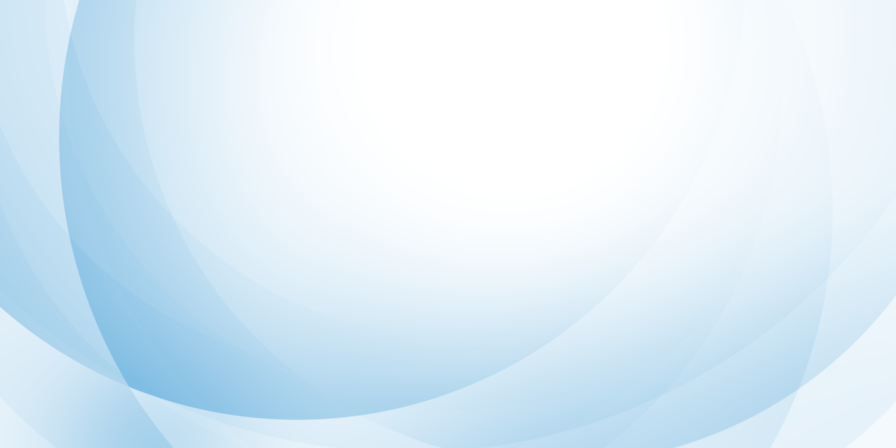
Reproduce this background procedurally as a Shadertoy shader.

```glsl
// Soft blue background of large overlapping translucent discs around a white glow.
// Each disc tints its inner rim, fading with depth; the sum is dimmed near the glow
// and turned into colour by one linear ramp from white to blue.

const int DISC_COUNT = 11;
const float RIM_FALLOFF = 0.52;          // depth over which a rim tint fades
const float BASE_TINT = 0.075;
const float TINT_SCALE = 0.9;
const vec2 GLOW_CENTRE = vec2(1.146, 0.896);
const vec2 GLOW_RANGE = vec2(0.29, 0.96); // fully white radius, fully tinted radius
const vec2 HAZE_CENTRE = vec2(0.35, 0.0);
const float HAZE_RADIUS = 0.234;
const float HAZE_TINT = 0.27;
const float HAZE_UNDER_DISC = 0.3;       // share of the haze seen through the first disc
const float CORNER_FADE = 0.62;          // lightening of the right side towards the top
const float OUTER_FLIP = -0.55;          // second disc's sign outside the first
const vec3 TINT_ABSORPTION = vec3(1.0, 0.52, 0.22);

// Centre and radius, in canvas heights
const vec3 DISCS[DISC_COUNT] = vec3[](
    vec3(0.664, 1.063, 1.000), vec3(1.200, 0.693, 1.068),
    vec3(1.245, 0.909, 0.945), vec3(0.737, 0.802, 1.008),
    vec3(0.911, 1.313, 1.323), vec3(0.807, 1.052, 0.872),
    vec3(0.859, 0.870, 0.917), vec3(1.029, 1.143, 0.898),
    vec3(1.016, 1.000, 0.915), vec3(0.781, 0.531, 1.078),
    vec3(1.224, 0.844, 1.073));

// Rim tint on the left side and on the right side; negative values lighten
const vec2 RIM_TINTS[DISC_COUNT] = vec2[](
    vec2(0.27, 0.10), vec2(0.21, 0.05), vec2(-0.05, 0.15), vec2(0.05, 0.03),
    vec2(0.02, 0.05), vec2(-0.04, 0.01), vec2(-0.03, 0.01), vec2(-0.04, 0.0),
    vec2(-0.02, 0.01), vec2(0.02, 0.08), vec2(0.01, 0.06));

float discCover(float depth, float edge) {
    return smoothstep(-edge, edge, depth);
}

// Sum of the rim tints of all discs
float discTint(vec2 p, float firstCover, float edge) {
    float tint = 0.0;
    for (int i = 0; i < DISC_COUNT; i++) {
        vec2 offset = p - DISCS[i].xy;
        float dist = length(offset);
        float depth = DISCS[i].z - dist;
        float side = smoothstep(-0.85, 0.1, offset.x / max(dist, 1e-4));
        float strength = mix(RIM_TINTS[i].x, RIM_TINTS[i].y, side);
        if (i == 1) strength *= mix(OUTER_FLIP, 1.0, firstCover);
        tint += strength * discCover(depth, edge) * exp(-max(depth, 0.0) / RIM_FALLOFF);
    }
    return tint;
}

void mainImage(out vec4 fragColor, in vec2 fragCoord) {
    vec2 p = fragCoord / iResolution.xy * vec2(2.0, 1.0);
    float edge = 1.0 / iResolution.y;
    float firstCover = discCover(DISCS[0].z - distance(p, DISCS[0].xy), edge);

    // Base tint, lower left haze and discs
    vec2 hazeOffset = (p - HAZE_CENTRE) / HAZE_RADIUS;
    float haze = HAZE_TINT * exp(-dot(hazeOffset, hazeOffset));
    haze *= mix(1.0, HAZE_UNDER_DISC, firstCover);
    float tint = TINT_SCALE * (BASE_TINT + haze + discTint(p, firstCover, edge));

    // White glow and bright right side
    tint *= smoothstep(GLOW_RANGE.x, GLOW_RANGE.y, distance(p, GLOW_CENTRE));
    tint *= 1.0 - CORNER_FADE * smoothstep(1.1, 1.85, p.x) * smoothstep(0.05, 0.65, p.y);

    vec3 colour = 1.0 - clamp(tint, 0.0, 0.5) * TINT_ABSORPTION;
    fragColor = vec4(colour, 1.0);
}
```
